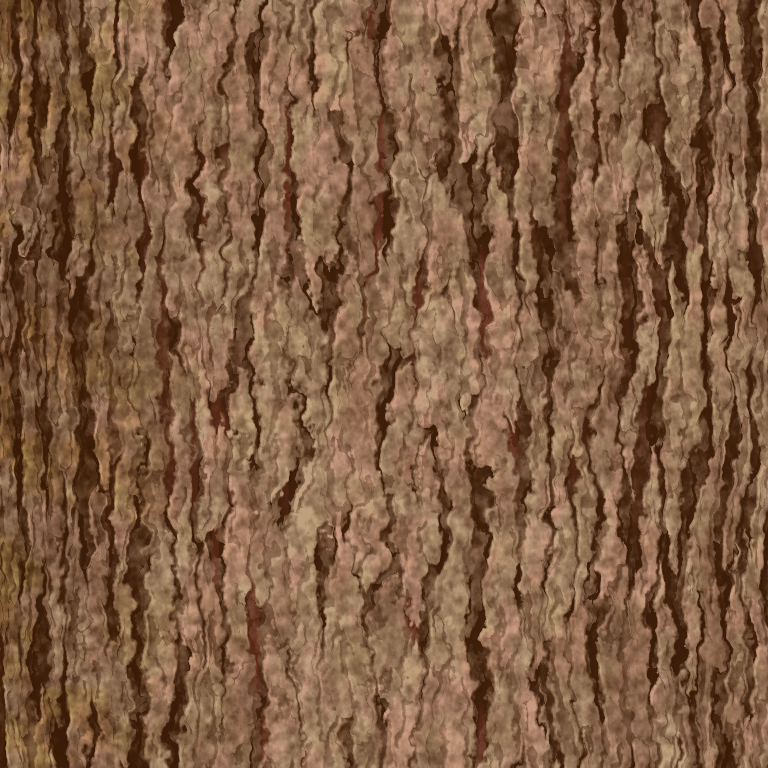
A three.js fragment shader for this texture:

```glsl
varying vec2 vUv;

const vec3 FISSURE = vec3(0.225, 0.108, 0.028);
const vec3 RIDGE = vec3(0.69, 0.55, 0.45);
const vec3 INNER_RED = vec3(0.45, 0.20, 0.14);
const vec3 MOSS_TINT = vec3(0.98, 0.95, 0.74);
const vec3 LICHEN_TINT = vec3(0.98, 1.02, 0.96);
const vec3 PINK_TINT = vec3(1.03, 0.98, 0.98);

float hash(vec2 p) {
  return fract(sin(dot(p, vec2(127.1, 311.7))) * 43758.5);
}

float noise(vec2 p) {
  vec2 i = floor(p);
  vec2 f = fract(p);
  f = f * f * (3.0 - 2.0 * f);
  float low = mix(hash(i), hash(i + vec2(1.0, 0.0)), f.x);
  float high = mix(hash(i + vec2(0.0, 1.0)), hash(i + 1.0), f.x);
  return mix(low, high, f.y);
}

// Rotates every octave so that the lattice does not show.
float fbm(vec2 p) {
  float sum = 0.0;
  float gain = 0.53;
  for (int i = 0; i < 4; i++) {
    sum += gain * noise(p);
    p = mat2(1.6, 1.2, -1.2, 1.6) * p + 17.3;
    gain *= 0.5;
  }
  return sum;
}

// Crowds the ridges toward both sides of the trunk and frays their outlines.
vec2 barkSpace(vec2 uv) {
  vec2 p = vec2(asin((uv.x - 0.5) * 1.6) / 1.6, uv.y);
  p.x += 0.022 * (noise(uv * vec2(13.0, 7.0)) - 0.5);
  p.x += 0.028 * (fbm(uv * vec2(58.0, 46.0)) - 0.5);
  p.y += 0.075 * (fbm(uv * vec2(58.0, 40.0) + 31.0) - 0.5);
  return p;
}

// Overlapping upright plates, pointed above and blunt below.
float plates(vec2 p, float girth, float seed) {
  vec2 cell = floor(p);
  float top = 0.0;
  for (int j = -1; j <= 1; j++) {
    for (int i = -1; i <= 1; i++) {
      vec2 id = cell + vec2(float(i), float(j));
      vec2 key = id + seed;
      vec2 jitter = vec2(hash(key), hash(key + 5.7)) - 0.5;
      vec2 q = p - id - 0.5 - 0.7 * jitter;
      q.x += q.y * 0.8 * (hash(key + 11.3) - 0.5);
      float reach = mix(0.6, 1.1, hash(key + 23.1));
      float s = q.y / reach;
      float taper = 1.0 - pow(abs(s) + 0.0001, s < 0.0 ? 5.0 : 2.0);
      float width = girth * mix(0.36, 0.62, hash(key + 37.9));
      float inside = width * taper - abs(q.x);
      float level = mix(0.6, 1.0, hash(key + 51.3));
      top = max(top, level * smoothstep(0.0, 0.15, inside));
    }
  }
  return top;
}

float barkHeight(vec2 uv) {
  vec2 p = barkSpace(uv);
  float girth = 1.0 - 0.14 * smoothstep(0.55, 0.85, uv.x);
  float large = plates(p * vec2(24.0, 7.5) + 40.0, girth, 3.0);
  float small = plates(p * vec2(48.0, 23.0) + 70.0, 1.0, 91.0);
  return 0.66 * large + 0.34 * small;
}

// Light falls from the upper left.
float relief(vec2 uv, float height, float span) {
  return height - barkHeight(uv + span * vec2(-0.7, 0.7));
}

void main() {
  vec2 uv = vUv;
  float height = barkHeight(uv);
  float shade = relief(uv, height, 0.005);
  float crust = fbm(uv * vec2(92.0, 78.0)) - 0.5;
  float grit = noise(uv * vec2(210.0, 180.0) + 9.0) - 0.5;
  float patches = fbm(uv * 7.0 + 4.0) - 0.5;

  // Broad light on the trunk, dimmer on the mossy left side.
  float leftSide = 1.0 - smoothstep(0.0, 0.3, uv.x);
  float middle = 1.0 - smoothstep(0.12, 0.36, abs(uv.x - 0.48));
  float tone = 0.1 + 0.8 * height + 0.36 * shade;
  tone += (0.3 + 0.7 * height) * (1.0 * crust + 0.2 * grit);
  tone += 0.28 * patches + 0.08 * middle - 0.15 * leftSide;

  // Deep gaps drop into shadow with a crisp edge.
  float raised = smoothstep(0.16, 0.42, height + 0.35 * crust + 0.07 * middle);
  tone = clamp(tone * mix(0.15, 1.0, raised), 0.0, 1.15);
  vec3 color = mix(FISSURE, RIDGE, tone);

  // Lichen, pink bark and moss shift the hue of the raised parts.
  float hue = smoothstep(0.35, 0.65, fbm(uv * vec2(32.0, 20.0) + 60.0));
  color *= mix(vec3(1.0), mix(PINK_TINT, LICHEN_TINT, hue), min(tone, 1.0));
  float moss = smoothstep(0.4, 0.7, fbm(uv * 24.0 + 80.0));
  color *= mix(vec3(1.0), MOSS_TINT, moss * (0.15 + 0.85 * leftSide));

  // Red inner bark shows in narrow streaks between plates.
  float streak = smoothstep(0.66, 0.84, noise(uv * vec2(75.0, 5.0) + 15.0));
  float red = streak * (1.0 - smoothstep(0.25, 0.65, height));
  color = mix(color, INNER_RED, red * (0.12 + 0.4 * middle));

  gl_FragColor = vec4(color, 1.0);
}
```
